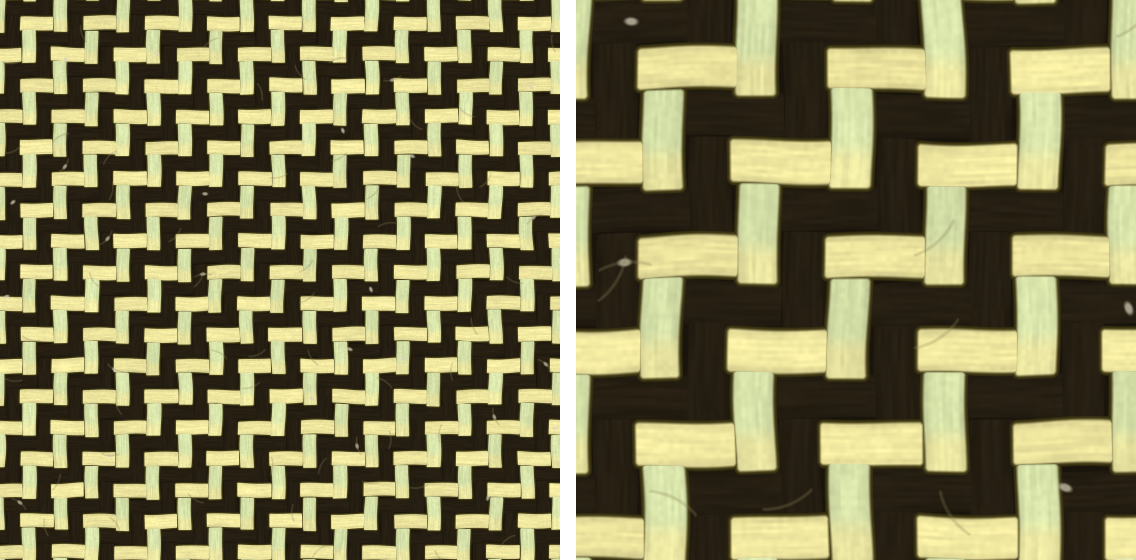
Left, the full canvas; right, a detail of the centre.
Give the GLSL for this texture, as a Shadertoy shader.

```glsl
// A 2/2 twill weave of 36 by 36 threads, alternately pale yellow and black,
// whose visible floats form 9 by 9 repeats of a stepped zigzag.
// Each float is a rounded box with fibre streaks; lint is scattered on top.

const float THREADS = 36.0;

float hash(vec2 p) {
    vec3 q = fract(p.xyx * vec3(0.1031, 0.1030, 0.0973));
    q += dot(q, q.yzx + 33.33);
    return fract((q.x + q.y) * q.z);
}

float noise(vec2 p) {
    vec2 i = floor(p), f = fract(p);
    f = f * f * (3.0 - 2.0 * f);
    return mix(mix(hash(i), hash(i + vec2(1, 0)), f.x),
               mix(hash(i + vec2(0, 1)), hash(i + vec2(1, 1)), f.x), f.y);
}

float roundBox(vec2 p, vec2 halfSize, float radius) {
    vec2 d = abs(p) - halfSize + radius;
    return length(max(d, 0.0)) + min(max(d.x, d.y), 0.0) - radius;
}

// One float: p.x runs along the thread, p.y across it.
vec3 threadFloat(vec2 p, vec2 id, bool yellow, bool warp, float px) {
    float seed = hash(id + (warp ? 71.0 : 13.0));
    p += 0.07 * (vec2(seed, hash(id + 40.5)) - 0.5);
    p.y += 0.025 * sin(2.0 * p.x + 6.28 * seed);
    float halfWidth = (warp ? 0.435 : 0.45) + 0.03 * (seed - 0.5);
    if (!yellow) halfWidth = 0.49;
    float d = roundBox(p, vec2(1.07, halfWidth), 0.08);

    // Fibres run lengthwise and the thread darkens towards its sides.
    float fibre = noise(vec2(p.x * 1.3 + 50.0 * seed, p.y * 14.0 + 9.0 * id.y)) - 0.5;
    float side = smoothstep(0.22, 0.46, abs(p.y));
    float edge = max(0.045, 0.6 * px);
    float cover = 1.0 - smoothstep(-edge, edge, d);
    if (!yellow) {
        vec3 black = vec3(0.148, 0.119, 0.070) * (1.0 + 0.25 * fibre - 0.12 * side);
        return black * cover;
    }
    vec3 weftYellow = vec3(0.945, 0.910, 0.630);
    vec3 warpGreen = vec3(0.850, 0.895, 0.670);
    vec3 tint = warp ? mix(warpGreen, weftYellow, 0.8 * smoothstep(0.0, 0.6, p.x)) : weftYellow;
    tint *= 1.0 + 0.09 * fibre - 0.08 * side + 0.05 * (seed - 0.5);
    vec3 fringe = vec3(0.24, 0.21, 0.07) * (1.0 - smoothstep(0.04, 0.11 + px, d));
    return mix(fringe, tint, cover);
}

// Bright specks and faint bent hairs, one chance of each per cell.
vec3 addLint(vec3 col, vec2 p, float px) {
    vec2 cell = floor(p / 3.0);
    for (int y = -1; y <= 1; y++)
    for (int x = -1; x <= 1; x++) {
        vec2 id = cell + vec2(x, y);
        vec2 centre = 3.0 * (id + vec2(hash(id + 3.1), hash(id + 8.7)));
        float angle = 6.28 * hash(id + 17.3);
        vec2 q = mat2(cos(angle), sin(angle), -sin(angle), cos(angle)) * (p - centre);
        float speck = 1.0 - smoothstep(0.0, 0.06 + px, length(q * vec2(0.6, 1.0)) - 0.04);
        col = mix(col, vec3(0.85, 0.83, 0.74), 0.7 * speck * step(0.78, hash(id + 29.0)));
        q.y += 0.35 * q.x * q.x;
        float hair = 1.0 - smoothstep(0.0, 0.03 + px, roundBox(q, vec2(0.55, 0.01), 0.01));
        col = mix(col, vec3(0.55, 0.51, 0.35), 0.28 * hair * step(0.65, hash(id + 53.0)));
    }
    return col;
}

void mainImage(out vec4 fragColor, in vec2 fragCoord) {
    float px = THREADS / iResolution.y;
    vec2 p = fragCoord * px;
    p = vec2(p.x - 0.375, THREADS - p.y);   // thread units, rows from the top
    vec2 w = p + 0.12 * (vec2(noise(p * 0.35), noise(p * 0.35 + 60.0)) - 0.5);

    // Keep the brightest of the floats on the nearest rows and columns.
    vec3 col = vec3(0.10, 0.08, 0.045);
    for (int k = -1; k <= 1; k++) {
        float row = floor(w.y) + float(k);
        float start = row + 1.0;
        float mid = start + 4.0 * round((w.x - start) / 4.0);
        bool yellow = mod(row, 2.0) > 0.5;
        col = max(col, threadFloat(w - vec2(mid, row + 0.5), vec2(mid, row), yellow, false, px));

        float column = floor(w.x) + float(k);
        start = column + 2.0;
        mid = start + 4.0 * round((w.y - start) / 4.0);
        yellow = mod(column, 2.0) > 0.5;
        vec2 q = w.yx - vec2(mid, column + 0.5);
        col = max(col, threadFloat(q, vec2(mid, column), yellow, true, px));
    }

    col = addLint(col, p, px);
    col *= 1.0 + 0.05 * (noise(p * 9.0) - 0.5);
    fragColor = vec4(col, 1.0);
}
```
